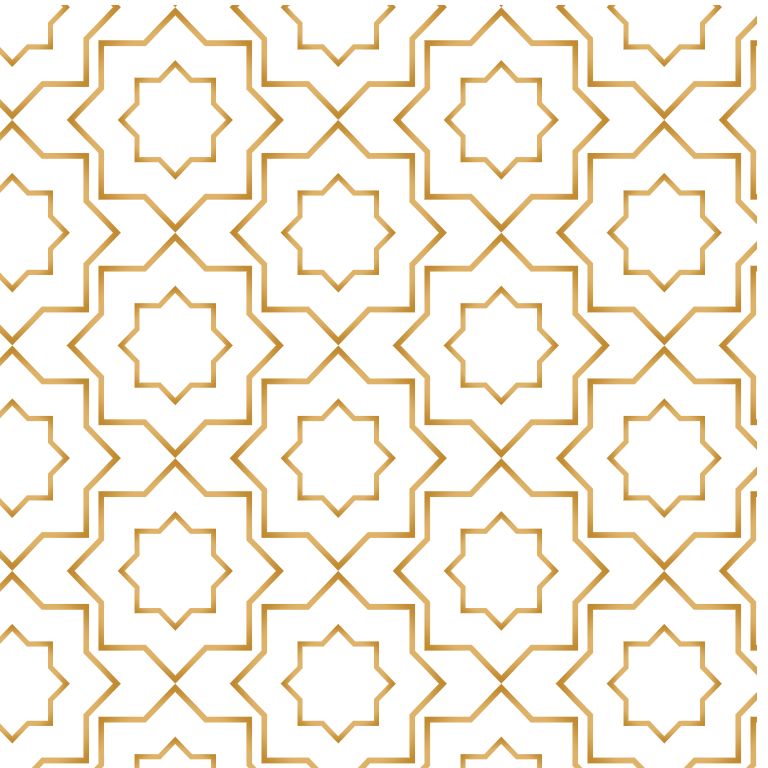
This pattern is drawn by a WebGL 1 fragment shader. Its source:

```glsl
precision highp float;
// Gold eight-pointed star outlines on white, each with a small star inside.
// Two staggered lattices share one cell size; every star is the union of a
// square and a diamond, stroked inward and shaded from notch to tip.

uniform vec2 u_resolution;

const vec2 CELL = vec2(0.4245, 0.2936);     // distance between star centres
const vec2 FIRST_CENTRE = vec2(0.2282, 0.8438);
const vec2 PRINT_EDGE = vec2(0.9857, 0.9935); // right and top of printed area
const float STRETCH = 1.038;                // stars are slightly tall
const float LARGE_RADIUS = 0.1414;
const float LARGE_STROKE = 0.0073;
const float SMALL_RADIUS = 0.0750;
const float SMALL_STROKE = 0.0065;
const float NOTCH_RATIO = 0.765;            // notch radius over tip radius
const vec3 PAPER = vec3(1.0);
const vec3 DARK_GOLD = vec3(0.755, 0.54, 0.19);
const vec3 LIGHT_GOLD = vec3(0.87, 0.70, 0.41);

// Signed distance with mitred corners, negative inside.
float starDistance(vec2 p, float radius) {
  vec2 a = abs(p);
  float halfSide = radius * 0.70711;
  float square = max(a.x, a.y) - halfSide;
  float diamond = (a.x + a.y) * 0.70711 - halfSide;
  return min(square, diamond);
}

// Coverage of a band lying just inside the outline.
float inwardStroke(float d, float width, float pixel) {
  float fromMiddle = abs(d + 0.5 * width) - 0.5 * width;
  return clamp(0.5 - fromMiddle / pixel, 0.0, 1.0);
}

// Light gold at the notches, dark gold at the tips.
vec3 goldShade(vec2 p, float radius) {
  float t = smoothstep(NOTCH_RATIO, 0.98, length(p) / radius);
  return mix(LIGHT_GOLD, DARK_GOLD, t);
}

vec3 paintStar(vec3 base, vec2 p, float radius, float width, float pixel) {
  float cover = inwardStroke(starDistance(p, radius), width, pixel);
  return mix(base, goldShade(p, radius), cover);
}

// Position relative to the nearest star centre of one lattice.
vec2 latticeLocal(vec2 uv, vec2 centre) {
  vec2 cell = fract((uv - centre) / CELL + 0.5) - 0.5;
  return cell * CELL / vec2(1.0, STRETCH);
}

void main() {
  vec2 uv = gl_FragCoord.xy / u_resolution;
  float pixel = 1.0 / min(u_resolution.x, u_resolution.y);
  vec3 color = PAPER;

  // Second lattice sits half a cell across and down.
  for (int i = 0; i < 2; i++) {
    vec2 p = latticeLocal(uv, FIRST_CENTRE + 0.5 * float(i) * CELL);
    color = paintStar(color, p, LARGE_RADIUS, LARGE_STROKE, pixel);
    color = paintStar(color, p, SMALL_RADIUS, SMALL_STROKE, pixel);
  }

  // Plain margin along the right and top.
  vec2 inside = clamp((PRINT_EDGE - uv) / pixel + 0.5, 0.0, 1.0);
  gl_FragColor = vec4(mix(PAPER, color, inside.x * inside.y), 1.0);
}
```
